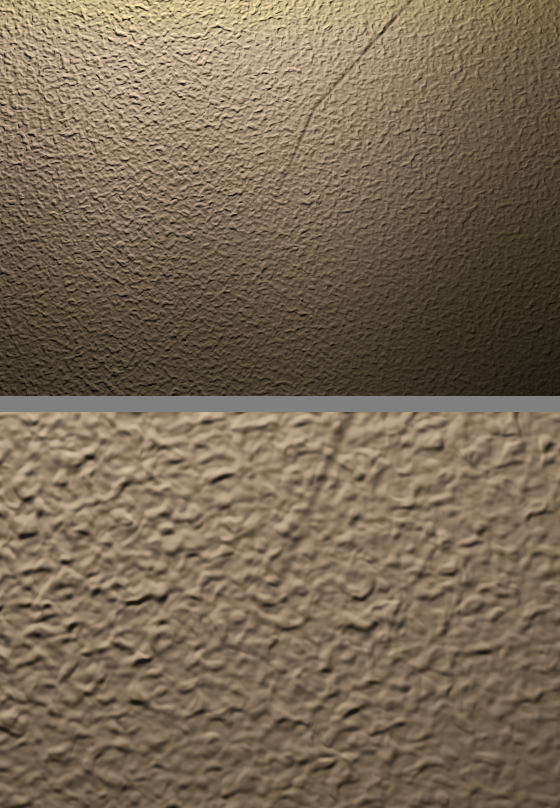
Top: the whole. Bottom: its middle third, enlarged.
A Shadertoy shader for this texture:

```glsl
#define GRAIN 56.0        // plaster lumps per canvas height
#define RELIEF 0.0098     // strength of the slope shading
#define STEP 0.0015       // distance for measuring slope
#define GROOVE_WIDTH 0.0044
#define GROOVE_DEPTH 0.17
#define LAMP vec2(0.42, 1.3)
#define LIGHT_TOP 0.87
#define LIGHT_BOTTOM 0.275
#define DARK_TINT vec3(1.0, 0.82, 0.59)
#define PALE_TINT vec3(1.0, 0.90, 0.76)

// Integer hash giving a gradient vector in -1..1
vec2 hashGradient(vec2 cell) {
    uvec2 v = uvec2(ivec2(cell) + 4096) * 1664525u + 1013904223u;
    v.x += v.y * 1664525u;
    v.y += v.x * 1664525u;
    v ^= v >> 16u;
    v.x += v.y * 1664525u;
    v.y += v.x * 1664525u;
    v ^= v >> 16u;
    return vec2(v & 65535u) / 32767.5 - 1.0;
}

float gradientNoise(vec2 p) {
    vec2 i = floor(p), f = p - i;
    vec2 u = f * f * f * (f * (f * 6.0 - 15.0) + 10.0);
    float a = dot(hashGradient(i), f);
    float b = dot(hashGradient(i + vec2(1, 0)), f - vec2(1, 0));
    float c = dot(hashGradient(i + vec2(0, 1)), f - vec2(0, 1));
    float d = dot(hashGradient(i + vec2(1, 1)), f - vec2(1, 1));
    return mix(mix(a, b, u.x), mix(c, d, u.x), u.y);
}

float segmentDistance(vec2 p, vec2 a, vec2 b) {
    vec2 ab = b - a;
    return length(p - a - ab * clamp(dot(p - a, ab) / dot(ab, ab), 0.0, 1.0));
}

// Bent scratch running down from the top edge, uneven in depth
float groove(vec2 p) {
    vec2 q = p + 0.006 * gradientNoise(p * 14.0);
    vec2 bend = vec2(0.795, 0.725);
    float d = min(segmentDistance(q, vec2(1.06, 1.02), bend),
                  segmentDistance(q, bend, vec2(0.69, 0.48)));
    float fade = mix(0.55, 1.0, smoothstep(0.45, 0.75, p.y));
    fade *= 1.0 + 0.6 * gradientNoise(p * 26.0 + 40.0);
    return fade * exp(-d * d / (GROOVE_WIDTH * GROOVE_WIDTH));
}

// Sparse lumps and pebbles on a flatter ground of finer grit
float plasterHeight(vec2 p, float roughness) {
    vec2 q = mat2(0.86, -0.16, 0.14, 1.0) * p * GRAIN;
    q += 0.25 * vec2(gradientNoise(q * 0.8 + 31.0), gradientNoise(q * 0.8 + 77.0));
    vec2 r = mat2(0.8, 0.6, -0.6, 0.8) * q;
    float lumps = 0.24 * smoothstep(0.0, 0.38, gradientNoise(q));
    float pebbles = 0.24 * smoothstep(-0.08, 0.4, gradientNoise(r * 1.55 + 13.0));
    float chips = 0.17 * gradientNoise(r.yx * 2.1 + 23.0);
    float grit = 0.075 * gradientNoise(q * 3.3 + 57.0);
    return roughness * (lumps + pebbles + chips + grit) - GROOVE_DEPTH * groove(p);
}

void mainImage(out vec4 fragColor, in vec2 fragCoord) {
    vec2 uv = fragCoord / iResolution.xy;
    vec2 p = fragCoord / iResolution.y;

    // Coarser plaster on the left, in uneven patches
    float roughness = mix(1.12, 0.64, smoothstep(0.15, 0.75, uv.x));
    roughness *= 1.0 + 0.35 * gradientNoise(p * 7.0 + 5.0);

    // Slope facing the lamp, with compressed highlights
    vec2 toLamp = normalize(LAMP - p) * STEP;
    float slope = RELIEF * (plasterHeight(p - toLamp, roughness)
                          - plasterHeight(p + toLamp, roughness)) / (2.0 * STEP);
    float shade = 1.0 + (slope > 0.0 ? slope / (1.0 + 0.7 * slope) : max(slope, -0.8));
    shade *= 1.0 - 0.25 * groove(p);

    // Lamp glow fading downward and toward the sides
    float glow = mix(LIGHT_BOTTOM, LIGHT_TOP, pow(uv.y, 1.3));
    glow *= 1.0 - 0.48 * smoothstep(0.45, 1.05, uv.x);
    glow *= 1.0 - 0.14 * smoothstep(0.25, 0.0, uv.x);
    glow *= 1.0 + 0.06 * gradientNoise(p * 3.0 + 20.0);

    float level = glow * shade;
    level = min(level, 0.7) + 0.6 * max(level - 0.7, 0.0);
    vec3 color = level * mix(DARK_TINT, PALE_TINT, clamp(level / 0.8, 0.0, 1.0));

    // Yellower light along the top and right
    float warmth = smoothstep(0.85, 1.0, uv.y) + 0.7 * smoothstep(0.65, 1.0, uv.x);
    color.b *= 1.0 - 0.09 * warmth;

    fragColor = vec4(clamp(color, 0.0, 1.0), 1.0);
}
```
